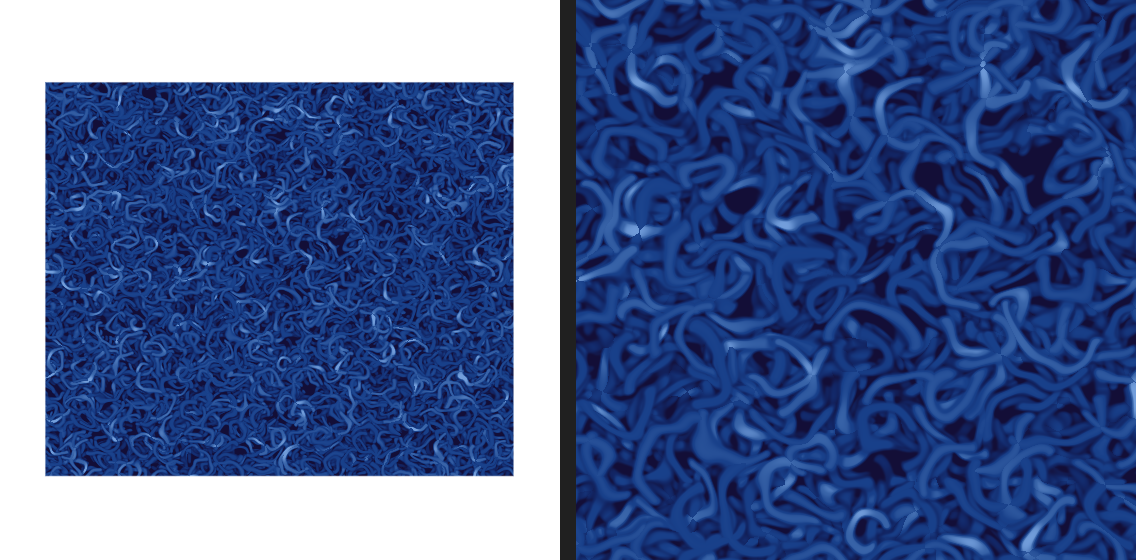
Left, the full canvas; right, a detail of the centre.
A WebGL 1 fragment shader for this texture:

```glsl
precision highp float;
uniform vec2 u_resolution;

#define GRID vec2(25.0, 28.0)
#define LAYERS 8
#define STRAND 0.085
#define SOFT 0.045
#define SHADOW 0.36
#define PANEL_MIN vec2(0.081, 0.150)
#define PANEL_MAX vec2(0.917, 0.853)
#define GAP_COLOR vec3(0.075, 0.055, 0.215)
#define DEEP_COLOR vec3(0.070, 0.150, 0.400)
#define BLUE_COLOR vec3(0.095, 0.250, 0.540)
#define LIGHT_COLOR vec3(0.220, 0.390, 0.660)
#define GLINT_COLOR vec3(0.450, 0.620, 0.860)

const float TAU = 6.2831853;

vec3 hash3(vec3 p) {
  p = fract(p * vec3(0.1031, 0.1030, 0.0973));
  p += dot(p, p.yxz + 33.33);
  return fract((p.xxy + p.yxx) * p.zyx);
}

mat2 rotation(float a) {
  return mat2(cos(a), sin(a), -sin(a), cos(a));
}

// Distance to a circular arc centred on the +y axis
float arcDistance(vec2 p, float radius, float halfAngle) {
  p.x = abs(p.x);
  vec2 tip = vec2(sin(halfAngle), cos(halfAngle));
  bool inside = tip.y * p.x < tip.x * p.y;
  return inside ? abs(length(p) - radius) : length(p - tip * radius);
}

// Nearest curl of one wrapped layer: x = distance, y = tone
vec2 curlLayer(vec2 p, float layer) {
  vec2 cell = floor(p);
  vec2 nearest = vec2(9.0, 0.0);
  for (int j = -1; j <= 1; j++) {
    for (int i = -1; i <= 1; i++) {
      vec2 id = cell + vec2(float(i), float(j));
      vec3 key = vec3(mod(id, GRID), layer * 7.0 + 1.0);
      vec3 place = hash3(key);
      vec3 form = hash3(key + vec3(41.0, 17.0, 5.0));
      vec2 q = rotation(place.z * TAU) * (p - id - place.xy);
      float radius = mix(0.28, 0.90, form.x);
      float halfAngle = mix(2.3, 0.85, form.x) * mix(0.7, 1.2, form.y);
      float d = arcDistance(q, radius, halfAngle);
      if (d < nearest.x) {
        // A few strands catch light around one point of their bend
        float bend = atan(q.x, q.y) / halfAngle;
        float shine = exp(-9.0 * pow(bend - form.y + 0.5, 2.0));
        float tone = 0.24 * (form.z - 0.5);
        tone += 0.30 * shine * smoothstep(0.5, 1.0, form.z);
        nearest = vec2(d, tone);
      }
    }
  }
  return nearest;
}

vec3 strandColor(float tone) {
  vec3 c = mix(GAP_COLOR, DEEP_COLOR, smoothstep(0.05, 0.36, tone));
  c = mix(c, BLUE_COLOR, smoothstep(0.30, 0.60, tone));
  c = mix(c, LIGHT_COLOR, smoothstep(0.60, 0.88, tone));
  return mix(c, GLINT_COLOR, smoothstep(0.86, 1.15, tone));
}

void main() {
  vec2 uv = gl_FragCoord.xy / u_resolution;

  // Gentle wrapped wobble makes the arcs less regular
  vec2 wave = TAU * uv;
  vec2 warped = uv + 0.0035 * sin(wave.yx * vec2(13.0, 11.0) + 2.0 * sin(wave * 5.0));
  warped += 0.0016 * sin(wave.yx * vec2(29.0, 31.0) + 2.0 * sin(wave * 17.0));

  // Stack curls from the deep layers up, each shading those below
  float tone = 0.06;
  for (int k = 0; k < LAYERS; k++) {
    float layer = float(k);
    vec2 offset = layer * vec2(0.37, 0.61);
    vec2 curl = curlLayer(warped * GRID + offset, layer);
    float across = min(curl.x / STRAND, 1.3);
    float level = mix(0.36, 0.70, layer / float(LAYERS - 1));
    float strand = level + curl.y - 0.13 * across * across;
    tone *= 1.0 - SHADOW * smoothstep(STRAND * 2.6, STRAND * 0.7, curl.x);
    float cover = 1.0 - smoothstep(STRAND - SOFT, STRAND + SOFT, curl.x);
    tone = mix(tone, strand, cover);
  }

  // Broad uneven light over the mat
  float patches = sin(wave.x * 3.0 + 2.0 * sin(wave.y * 2.0));
  patches *= sin(wave.y * 4.0 + 1.5 * sin(wave.x * 3.0));
  vec3 mat = strandColor(tone * (1.03 + 0.07 * patches));

  // White border around the mat
  vec2 inset = min(uv - PANEL_MIN, PANEL_MAX - uv);
  float edge = 1.0 / min(u_resolution.x, u_resolution.y);
  float panel = smoothstep(-edge, edge, min(inset.x, inset.y));
  gl_FragColor = vec4(mix(vec3(1.0), mat, panel), 1.0);
}
```
